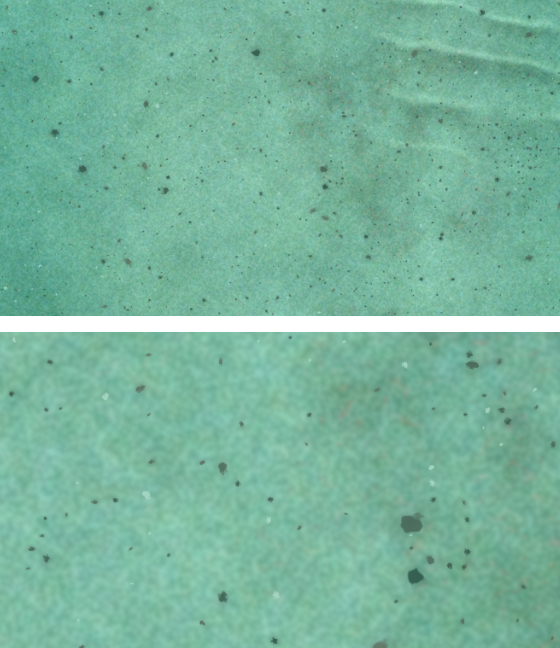
Top: the whole. Bottom: its middle third, enlarged.
A WebGL 2 fragment shader for this texture:

```glsl
#version 300 es
precision highp float;

uniform vec2 u_resolution;
out vec4 fragColor;

vec3 hash3(vec2 cell) {
  vec3 q = fract(cell.xyx * vec3(0.1031, 0.1030, 0.0973));
  q += dot(q, q.yxz + 33.33);
  return fract((q.xxy + q.yzz) * q.zyx);
}

vec2 gradientAt(vec2 cell) {
  float angle = 6.2832 * hash3(cell + 400.0).x;
  return vec2(cos(angle), sin(angle));
}

float gradientNoise(vec2 p) {
  vec2 i = floor(p), f = p - i;
  vec2 w = f * f * f * (f * (f * 6.0 - 15.0) + 10.0);
  float a = dot(gradientAt(i), f);
  float b = dot(gradientAt(i + vec2(1, 0)), f - vec2(1, 0));
  float c = dot(gradientAt(i + vec2(0, 1)), f - vec2(0, 1));
  float d = dot(gradientAt(i + vec2(1, 1)), f - vec2(1, 1));
  return mix(mix(a, b, w.x), mix(c, d, w.x), w.y);
}

float fbm(vec2 p) {
  float sum = 0.0, gain = 1.0;
  for (int i = 0; i < 4; i++) {
    sum += gain * gradientNoise(p);
    p = mat2(1.6, 1.2, -1.2, 1.6) * p + 7.3;
    gain *= 0.6;
  }
  return sum;
}

// Soft spot of the given centre and radii, 1 in the middle
float glow(vec2 p, vec2 centre, vec2 radii) {
  vec2 d = (p - centre) / radii;
  return exp(-dot(d, d));
}

// Sparse stones, at most one per grid cell
vec3 scatterStones(vec3 color, vec2 p, float scale, float density, float seed) {
  vec2 g = p * scale + seed;
  vec2 cell = floor(g);
  vec3 place = hash3(cell + seed);
  vec3 kind = hash3(cell + seed + 91.7);
  vec2 d = g - cell - mix(vec2(0.28), vec2(0.72), place.xy);
  float turn = 6.2832 * kind.x;
  d = mat2(cos(turn), sin(turn), -sin(turn), cos(turn)) * d;
  d.y *= 1.0 + 0.8 * kind.y;
  float radius = mix(0.07, 0.17, kind.z * kind.z);
  float rough = 0.7 * radius * gradientNoise(d / radius * 1.1 + cell * 3.7);
  float edge = scale * 1.1 / u_resolution.y + 0.02;
  float body = 1.0 - smoothstep(-edge, edge, length(d) + rough - radius);
  float present = step(place.z, density);

  vec3 dark = mix(vec3(0.17, 0.33, 0.28), vec3(0.40, 0.47, 0.40), kind.y);
  vec3 shell = vec3(0.66, 0.85, 0.78);
  float isShell = step(0.76, fract(kind.z * 7.0 + kind.x)) * step(20.0, scale);
  float halo = glow(d, vec2(0.0), vec2(radius * 1.8));
  color *= 1.0 - 0.12 * halo * present * (1.0 - isShell);
  return mix(color, mix(dark, shell, isShell), 0.85 * body * present);
}

void main() {
  vec2 p = gl_FragCoord.xy / u_resolution.y;
  float aspect = u_resolution.x / u_resolution.y;
  vec2 uv = vec2(p.x / aspect, p.y);
  vec2 tilted = mat2(0.82, 0.57, -0.57, 0.82) * p;

  // Sand lit through water
  vec3 color = vec3(0.456, 0.712, 0.618);
  color += 0.054 * fbm(p * 3.2 + 4.0) + 0.028 * fbm(tilted * 11.0 + 2.0);
  color += vec3(0.035, 0.028, 0.024) * glow(uv, vec2(0.46, 0.42), vec2(0.3, 0.6));
  float sides = smoothstep(0.32, 0.0, uv.x) + 0.5 * smoothstep(0.85, 1.0, uv.x);
  color -= vec3(0.075, 0.035, 0.032) * sides;
  color -= 0.045 * glow(uv, vec2(0.0), vec2(0.3, 0.4));

  // Brown-green algae film with rusty threads
  float film = glow(uv, vec2(0.66, 0.68), vec2(0.22, 0.24))
             + 0.8 * glow(uv, vec2(0.76, 0.3), vec2(0.14, 0.15))
             + 1.2 * glow(uv, vec2(0.65, 0.02), vec2(0.06, 0.1));
  film *= smoothstep(-0.4, 0.65, fbm(p * 5.5 + 21.0));
  color -= vec3(0.075, 0.13, 0.13) * film;
  float rust = smoothstep(0.12, 0.5, gradientNoise(tilted * 70.0));
  float rustArea = min(film * 1.4, 1.0)
                 + 0.35 * smoothstep(0.1, 0.5, gradientNoise(p * 6.0 + 50.0));
  color += vec3(0.075, -0.035, -0.025) * rust * rustArea;

  // Curved sand ripples with a thin crest and a shaded lower flank
  float rippled = smoothstep(0.62, 0.78, uv.x) * smoothstep(0.42, 0.66, uv.y);
  float bend = 0.24 * p.x + 0.10 * gradientNoise(p * vec2(3.0, 2.0) + 8.0)
             + 0.022 * gradientNoise(p * 11.0);
  float phase = fract((p.y + bend) * 6.6);
  float broken = smoothstep(-0.4, 0.15, gradientNoise(p * vec2(3.5, 5.0) + 31.0));
  float crest = exp(-pow((phase - 0.7) / 0.09, 2.0));
  float flank = smoothstep(0.05, 0.5, phase) * smoothstep(0.68, 0.52, phase);
  color += rippled * broken * (vec3(0.105, 0.095, 0.085) * crest
                             - vec3(0.06, 0.085, 0.085) * flank);

  // Grain at several sizes with slight colour mottling
  float grain = gradientNoise(tilted * 135.0) + 0.8 * gradientNoise(tilted * 72.0 + 5.0)
              + 0.5 * gradientNoise(tilted * 34.0 + 9.0);
  color += 0.062 * grain;
  color.r += 0.038 * gradientNoise(tilted * 48.0 + 13.0);
  color.b += 0.044 * gradientNoise(tilted * 38.0 + 37.0);
  color.b += 0.025 * gradientNoise(p * 5.0 + 61.0);

  // Stones from large to tiny, thicker in gravel pockets
  float pocket = smoothstep(0.1, 0.4, gradientNoise(p * 4.5 + 17.0));
  float gravel = pocket * smoothstep(0.5, 0.75, uv.x);
  color = scatterStones(color, p, 7.5, 0.04, 3.0);
  color = scatterStones(color, p, 14.0, 0.10, 19.0);
  color = scatterStones(color, p, 29.0, 0.11 + 0.15 * gravel, 47.0);
  color = scatterStones(color, p, 54.0, 0.09 + 0.40 * gravel, 83.0);

  fragColor = vec4(clamp(color, 0.0, 1.0), 1.0);
}
```
